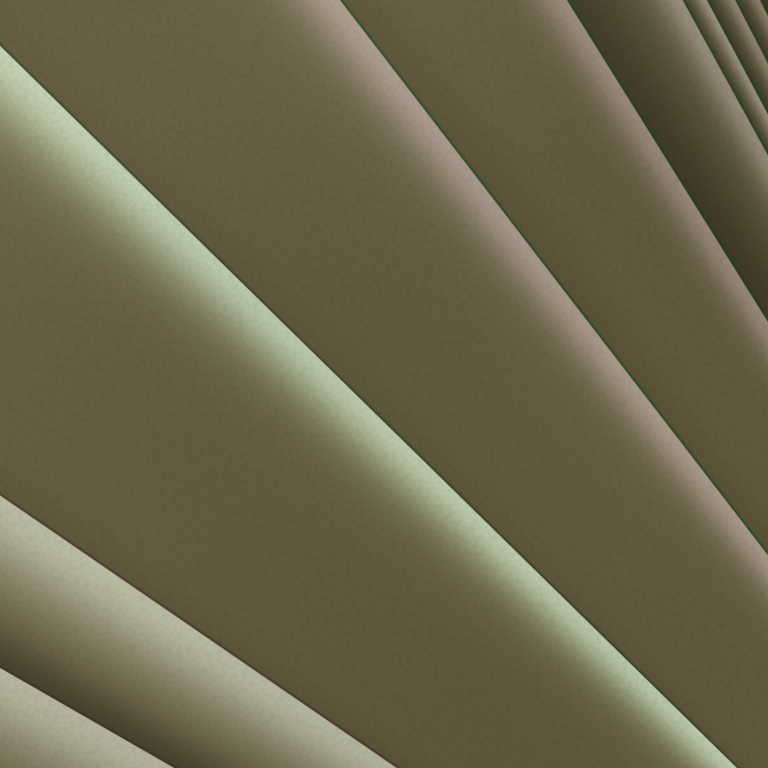
This texture is drawn by a WebGL 2 fragment shader. Its source:

```glsl
#version 300 es
precision highp float;
// Soft olive pleats fanning out from a distant apex, each with a lit ridge.
uniform vec2 u_resolution;
out vec4 fragColor;

const int FOLD_COUNT = 9;
const vec2 APEX = vec2(1.9987, -1.0182);
const vec3 CLOTH = vec3(0.375, 0.343, 0.235);
const vec3 SHADE = vec3(0.15, 0.135, 0.085);
const vec3 GREEN_LIGHT = vec3(0.73, 0.79, 0.665);
const vec3 PINK_LIGHT = vec3(0.73, 0.65, 0.63);
const vec3 WARM_RIM = vec3(0.21, 0.15, 0.13);
const vec3 GREEN_RIM = vec3(0.08, 0.24, 0.09);
const float RIM_WIDTH = 0.0028;
const float GRAIN_SCALE = 150.0;
const float GRAIN_AMOUNT = 0.028;

// Ridge angle (radians), glow width (radians), glow strength, pinkness.
const vec4 FOLDS[FOLD_COUNT] = vec4[](
  vec4(0.5216, 0.038, 0.88, 0.40),
  vec4(0.6020, 0.035, 0.90, 0.35),
  vec4(0.7753, 0.024, 0.97, 0.00),
  vec4(0.9140, 0.019, 0.72, 0.90),
  vec4(1.0125, 0.014, 0.58, 1.00),
  vec4(1.0680, 0.012, 0.58, 0.70),
  vec4(1.0801, 0.005, 0.60, 0.70),
  vec4(1.0944, 0.005, 0.50, 0.80),
  vec4(1.1071, 0.005, 0.45, 0.80));

// Shadow cast on each fold by the ridge below it: depth, width (radians).
const vec2 SHADOWS[FOLD_COUNT] = vec2[](
  vec2(0.00, 0.010), vec2(0.55, 0.020), vec2(0.10, 0.014),
  vec2(0.08, 0.014), vec2(0.16, 0.020), vec2(0.58, 0.030),
  vec2(0.50, 0.005), vec2(0.60, 0.007), vec2(0.60, 0.007));

float bell(float x) { return exp(-x * x); }

vec2 hash2(vec2 p) {
  vec3 h = fract(p.xyx * vec3(0.1031, 0.1030, 0.0973));
  h += dot(h, h.yzx + 33.33);
  return fract((h.xx + h.yz) * h.zy);
}

// Distance to the nearest scattered cell centre.
float cellular(vec2 p) {
  vec2 cell = floor(p);
  float nearest = 2.0;
  for (int y = -1; y <= 1; y++) {
    for (int x = -1; x <= 1; x++) {
      vec2 c = cell + vec2(x, y);
      nearest = min(nearest, distance(p, c + hash2(c)));
    }
  }
  return nearest;
}

vec3 foldColor(int i, float angle) {
  vec4 fold = FOLDS[i];
  vec2 shadow = SHADOWS[i];
  float lower = FOLDS[max(i - 1, 0)].x;
  vec3 cloth = CLOTH * (1.0 - 0.04 * smoothstep(0.90, 1.03, angle));
  vec3 color = mix(cloth, SHADE, shadow.x * bell((angle - lower) / shadow.y));
  // A tight bright core with a wide, faint skirt.
  float depth = max(fold.x - angle, 0.0) / fold.y;
  float glow = fold.z * (0.88 * bell(depth) + 0.12 * bell(0.5 * depth));
  return mix(color, mix(GREEN_LIGHT, PINK_LIGHT, fold.w), glow);
}

void main() {
  vec2 uv = gl_FragCoord.xy / u_resolution;
  vec2 ray = vec2(APEX.x - uv.x, uv.y - APEX.y);
  float angle = atan(ray.y, ray.x);
  float radius = length(ray);
  float blur = 1.0 / (min(u_resolution.x, u_resolution.y) * radius);

  // Paint from the far corner towards the lower left, rim before fold.
  vec3 color = SHADE * 1.5;
  for (int i = FOLD_COUNT - 1; i >= 0; i--) {
    float inside = FOLDS[i].x - angle;
    vec3 rim = mix(WARM_RIM, GREEN_RIM, smoothstep(0.65, 0.90, FOLDS[i].x));
    color = mix(color, rim, 0.75 * bell(inside * radius / RIM_WIDTH));
    color = mix(color, foldColor(i, angle), smoothstep(-blur, blur, inside));
  }

  // Gentle drift in tone, lighter towards the upper left.
  float drift = sin(uv.x * 7.0 + uv.y * 4.0) + sin(uv.y * 9.0 - uv.x * 3.0);
  color *= 1.0 + 0.012 * drift;
  color += 0.03 * smoothstep(0.55, 1.5, uv.y + 0.6 * (1.0 - uv.x));

  // Woven grain.
  color *= 1.0 + GRAIN_AMOUNT * (0.5 - cellular(uv * GRAIN_SCALE)) * 2.0;
  fragColor = vec4(color, 1.0);
}
```
